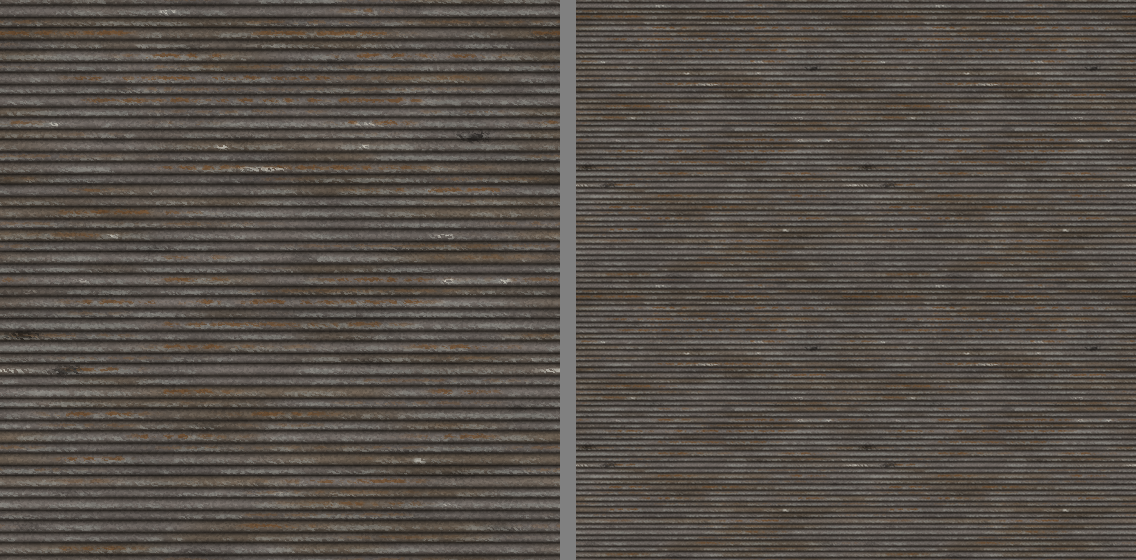
Left, the tile; right, the same tile 2 across and 2 down.
Write a WebGL 2 fragment shader that draws this texture.

```glsl
#version 300 es
precision highp float;

uniform vec2 u_resolution;
out vec4 fragColor;

const float TAU = 6.28318;
const float RIDGE_PAIRS = 25.0;      // each pair is one wide and one narrow ridge
const float WIDE_SHARE = 0.55;
const float PAIR_START = 0.22;
const float NARROW_SHADE = 0.90;
const vec2 FLAKE_CELLS = vec2(200.0, 270.0);
const vec2 GRAIN_CELLS = vec2(250.0, 330.0);
const vec2 SMUDGE_CELLS = vec2(7.0, 11.0);
const float SMUDGE_RARITY = 0.80;
const float TONE_AMOUNT = 0.06;
const float GRAIN_AMOUNT = 0.18;

const vec3 GROOVE = vec3(0.152, 0.136, 0.120);
const vec3 METAL = vec3(0.432, 0.404, 0.385);
const vec3 WARM_METAL = vec3(0.405, 0.358, 0.308);
const vec3 FLAKE = vec3(0.530, 0.535, 0.512);
const vec3 RUST = vec3(0.415, 0.290, 0.175);
const vec3 CHIP = vec3(0.740, 0.730, 0.690);
const vec3 SOOT = vec3(0.070, 0.065, 0.060);

float hash(vec2 p) {
    vec3 q = fract(p.xyx * vec3(0.1031, 0.1030, 0.0973));
    q += dot(q, q.yzx + 33.33);
    return fract((q.x + q.y) * q.z);
}

// Smooth noise along one ridge, wrapping after a whole number of cells
float rowNoise(float x, float row, float cells, float seed) {
    float i = floor(x * cells);
    float f = smoothstep(0.0, 1.0, fract(x * cells));
    float y = row + seed * 61.0;
    return mix(hash(vec2(mod(i, cells), y)), hash(vec2(mod(i + 1.0, cells), y)), f);
}

// Wrapping cellular noise: offset to the nearest point and that point's id
vec3 cellular(vec2 uv, vec2 cells, float seed) {
    vec2 p = uv * cells;
    vec2 base = floor(p);
    vec3 nearest = vec3(9.0, 9.0, 0.0);
    for (int y = -1; y <= 1; y++) {
        for (int x = -1; x <= 1; x++) {
            vec2 cell = base + vec2(x, y);
            vec2 id = mod(cell, cells) + seed;
            vec2 d = cell + vec2(hash(id), hash(id + 17.3)) - p;
            if (dot(d, d) < dot(nearest.xy, nearest.xy)) nearest = vec3(d, hash(id + 41.7));
        }
    }
    return nearest;
}

// Broad light and dark areas from layered sines with whole frequencies
float broadTone(vec2 uv) {
    vec2 a = uv * TAU;
    return 0.40 * sin(a.x * 2.0 + a.y + 1.3 * sin(a.y * 3.0))
         + 0.35 * sin(a.y * 5.0 - a.x + 1.7 * sin(a.x * 3.0 + 2.0))
         + 0.25 * sin(a.x * 7.0 + a.y * 4.0 + 2.0 * sin(a.y * 6.0 + a.x));
}

// Soft horizontal band across a ridge
float band(float across, float center, float halfWidth) {
    return 1.0 - smoothstep(halfWidth * 0.35, halfWidth, abs(across - center));
}

void main() {
    vec2 uv = gl_FragCoord.xy / u_resolution;

    // Alternating wide and narrow ridges; across runs from -0.5 to 0.5 on each
    float height = uv.y * RIDGE_PAIRS - PAIR_START;
    float t = fract(height);
    float narrow = step(WIDE_SHARE, t);
    float across = mix(t / WIDE_SHARE, (t - WIDE_SHARE) / (1.0 - WIDE_SHARE), narrow) - 0.5;
    float row = 2.0 * mod(floor(height), RIDGE_PAIRS) + narrow;

    // Fine grain and slanted flakes that fray every edge
    vec3 grain = cellular(uv, GRAIN_CELLS, 3.0);
    vec3 flake = cellular(vec2(uv.x + uv.y, uv.y), FLAKE_CELLS, 29.0);
    float fray = flake.z - 0.5;
    float ragged = across + 0.18 * fray;

    // Rounded ridges with narrow dark grooves
    float swell = 0.5 + 0.5 * cos(TAU * across);
    float light = pow(swell + 0.003, 0.45);
    float warmth = smoothstep(0.40, 0.90, rowNoise(uv.x, row, 5.0, 1.0));
    vec3 color = mix(GROOVE, mix(METAL, WARM_METAL, warmth), light);
    color *= mix(1.0, NARROW_SHADE, narrow) * (0.94 + 0.12 * hash(vec2(row, 7.0)));

    // Pale worn paint on the lower flank of each crest
    float patches = 0.6 * rowNoise(uv.x, row, 14.0, 2.0) + 0.4 * rowNoise(uv.x, row, 47.0, 3.0);
    float worn = smoothstep(0.30, 0.75, patches + 0.45 * fray);
    color = mix(color, FLAKE, 0.58 * worn * band(ragged, -0.10, 0.26));

    // Long thin rust streaks, broken along their length, mostly on wide ridges
    float streak = smoothstep(0.48, 0.80, rowNoise(uv.x, row, 6.0, 4.0));
    float broken = smoothstep(0.10, 0.70, rowNoise(uv.x, row, 70.0, 5.0) + 0.5 * fray);
    float rust = streak * broken * mix(0.85, 0.45, narrow);
    color = mix(color, RUST, rust * band(ragged, 0.06, 0.20));

    // Rare bright chips
    float chip = smoothstep(0.88, 0.97, rowNoise(uv.x, row, 20.0, 6.0)) * (1.0 - 0.7 * narrow);
    chip *= step(0.65, hash(vec2(row, 19.0))) * smoothstep(0.25, 0.55, flake.z);
    color = mix(color, CHIP, 0.80 * chip * band(ragged, -0.03, 0.22));

    // Scattered soot smudges, stretched along the ridges
    vec3 smudge = cellular(uv, SMUDGE_CELLS, 53.0);
    float reach = length(smudge.xy * vec2(1.0, 2.2)) + 0.20 * fray;
    float soot = (1.0 - smoothstep(0.02, 0.28, reach)) * step(SMUDGE_RARITY, smudge.z);
    color = mix(color, SOOT, soot * (0.20 + 0.40 * step(0.96, smudge.z)));

    // Surface grain and broad tone
    color *= 1.0 + GRAIN_AMOUNT * (grain.z - 0.5) + TONE_AMOUNT * broadTone(uv);
    fragColor = vec4(clamp(color, 0.0, 1.0), 1.0);
}
```
